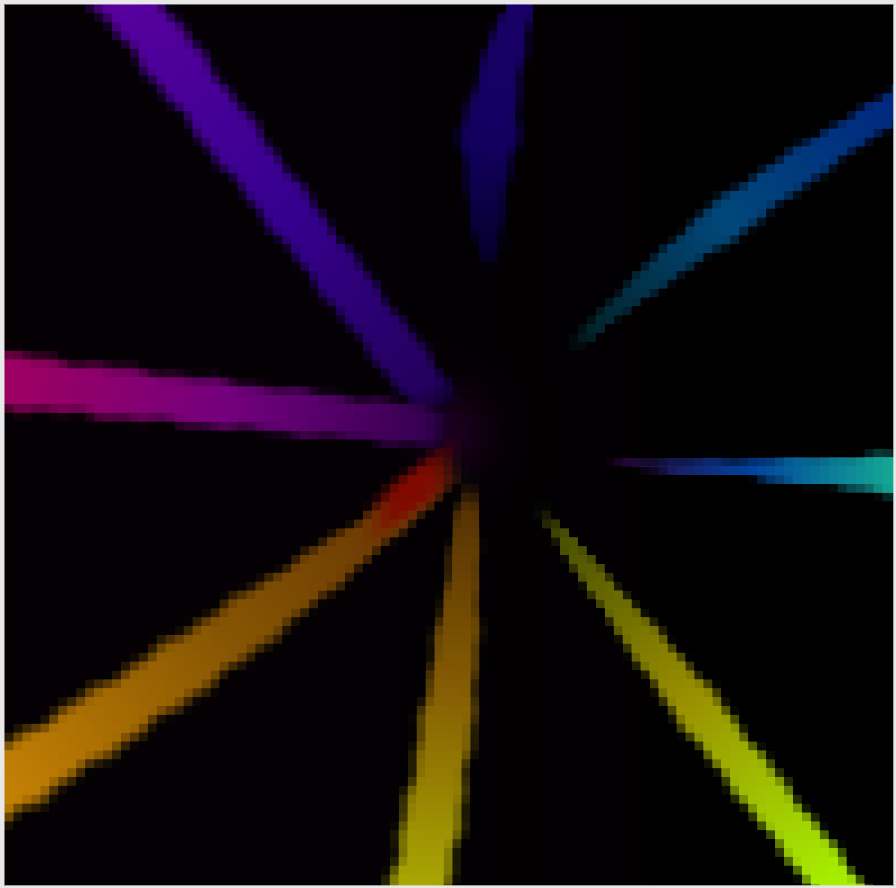
Write a Shadertoy shader that draws this background.

```glsl
// Soft tapered beam; widths and colours run outer, middle, inner
vec3 beam(vec2 p, vec2 outer, vec2 inner, float bend, vec3 widths,
          vec3 outerColor, vec3 midColor, vec3 innerColor) {
    vec2 axis = inner - outer;
    float len = length(axis);
    vec2 dir = axis / len;
    vec2 rel = p - outer;
    float along = dot(rel, dir) / len;
    float t = clamp(along, 0.0, 1.0);
    float toMid = min(t * 2.0, 1.0), toInner = max(t * 2.0 - 1.0, 0.0);

    // Bowed centre line with slightly uneven sides
    float side = dot(rel, vec2(-dir.y, dir.x)) - bend * 4.0 * t * (1.0 - t);
    float width = mix(mix(widths.x, widths.y, toMid), widths.z, toInner);
    float s = along * len;
    width *= 1.0 + 0.06 * sin(s * 61.0 + outer.x * 20.0) + 0.05 * sin(s * 137.0 + sign(side));

    float body = 1.0 - smoothstep(0.55, 1.2, abs(side) / width);
    float tip = 1.0 - smoothstep(0.93, 1.04, along);
    return mix(mix(outerColor, midColor, toMid), innerColor, toInner) * body * tip;
}

vec3 starburst(vec2 p) {
    // Faint haze and central glow
    vec3 color = vec3(0.014, 0.0, 0.012) * (1.0 - 0.8 * smoothstep(0.4, 0.9, p.x));
    vec2 fromCore = p - vec2(0.505, 0.515);
    color += vec3(0.09, 0.0, 0.10) * exp(-dot(fromCore, fromCore) * 500.0);

    // Violet and magenta beams
    color = max(color, beam(p, vec2(0.146, 0.993), vec2(0.495, 0.537), 0.0, vec3(0.036, 0.031, 0.029),
        vec3(0.34, 0.0, 0.62), vec3(0.21, 0.0, 0.56), vec3(0.13, 0.0, 0.34)));
    color = max(color, beam(p, vec2(0.007, 0.571), vec2(0.505, 0.517), 0.0, vec3(0.034, 0.029, 0.025),
        vec3(0.62, 0.0, 0.38), vec3(0.45, 0.0, 0.49), vec3(0.18, 0.0, 0.30)));

    // Amber beams with a red root
    color = max(color, beam(p, vec2(0.007, 0.120), vec2(0.505, 0.470), -0.009, vec3(0.041, 0.036, 0.016),
        vec3(0.76, 0.50, 0.0), vec3(0.52, 0.33, 0.0), vec3(0.38, 0.18, 0.0)));
    float redRoot = smoothstep(0.40, 0.45, p.x) * (1.0 - smoothstep(0.47, 0.52, p.x))
        * (1.0 - smoothstep(0.012, 0.035, abs(p.y - 0.447 - 0.7 * (p.x - 0.46))));
    color = mix(color, vec3(0.50, 0.04, 0.0), redRoot);
    color = max(color, beam(p, vec2(0.469, 0.005), vec2(0.523, 0.450), -0.008, vec3(0.037, 0.031, 0.012),
        vec3(0.66, 0.65, 0.0), vec3(0.52, 0.36, 0.0), vec3(0.32, 0.18, 0.0)));
    color = max(color, beam(p, vec2(0.927, 0.012), vec2(0.608, 0.420), 0.0, vec3(0.027, 0.028, 0.008),
        vec3(0.65, 0.93, 0.0), vec3(0.60, 0.56, 0.0), vec3(0.25, 0.28, 0.0)));

    // Cyan and blue beams
    color = max(color, beam(p, vec2(0.996, 0.466), vec2(0.680, 0.477), 0.0, vec3(0.024, 0.011, 0.004),
        vec3(0.08, 0.66, 0.58), vec3(0.0, 0.26, 0.62), vec3(0.18, 0.0, 0.20)));
    color = max(color, beam(p, vec2(0.992, 0.876), vec2(0.640, 0.610), -0.011, vec3(0.019, 0.026, 0.007),
        vec3(0.0, 0.16, 0.50), vec3(0.0, 0.28, 0.48), vec3(0.0, 0.12, 0.13)));
    color = max(color, beam(p, vec2(0.579, 0.990), vec2(0.547, 0.700), -0.017, vec3(0.018, 0.036, 0.011),
        vec3(0.10, 0.0, 0.40), vec3(0.07, 0.0, 0.38), vec3(0.02, 0.0, 0.16)));
    return color;
}

void mainImage(out vec4 fragColor, in vec2 fragCoord) {
    vec2 uv = fragCoord / iResolution.xy;

    // Coarse cells with antialiased seams
    vec2 grid = (uv - 0.005) * 100.0;
    vec2 seam = floor(grid + 0.5);
    vec2 cell = seam + clamp((grid - seam) * iResolution.xy / 100.0, -0.5, 0.5);
    vec3 color = starburst(cell / 100.0 + 0.005);

    // Thin pale frame
    vec2 low = (uv - vec2(0.005, 0.003)) * iResolution.xy;
    vec2 high = (vec2(0.997, 0.995) - uv) * iResolution.xy;
    float inside = clamp(min(min(low.x, low.y), min(high.x, high.y)) + 0.5, 0.0, 1.0);
    fragColor = vec4(mix(vec3(0.91), color, inside), 1.0);
}
```
